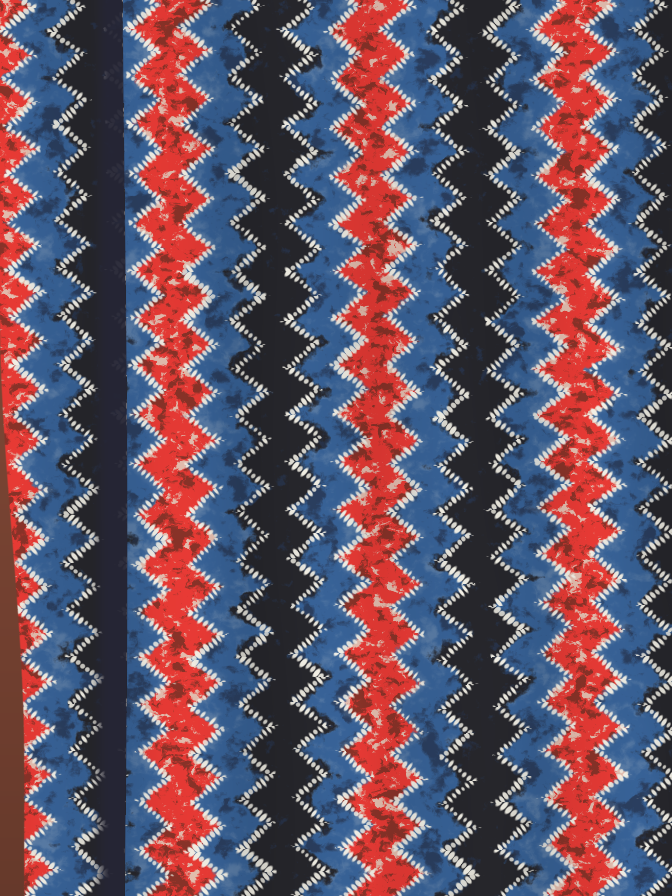
This pattern is drawn by a WebGL 2 fragment shader. Its source:

```glsl
#version 300 es
precision highp float;
// Stitch-resist dyed cloth: leaning red, blue and black zigzag stripes, edged by
// pale rows of stitches. One folded coordinate repeats the stripes; gradient
// noise bleeds the dyes, and a narrow second panel lies under a fold at the left.

uniform vec2 u_resolution;
out vec4 fragColor;

const float STRIPE = 0.2253;  // width of one red-blue-black-blue repeat
const float ROWS = 18.6;      // zigzags over the height
const float AMP = 0.0160;     // zigzag reach to either side
const vec4 EDGES = vec4(0.0, 0.262, 0.505, 0.772);  // stitched edges in a repeat

const vec3 RED = vec3(0.88, 0.22, 0.20);
const vec3 RUST = vec3(0.50, 0.19, 0.15);
const vec3 CREAM = vec3(0.86, 0.76, 0.70);
const vec3 BLUE = vec3(0.21, 0.37, 0.57);
const vec3 PALE_BLUE = vec3(0.42, 0.53, 0.66);
const vec3 NAVY = vec3(0.15, 0.21, 0.32);
const vec3 INK = vec3(0.145, 0.145, 0.165);
const vec3 THREAD = vec3(0.92, 0.91, 0.87);
const vec3 WALL = vec3(0.50, 0.28, 0.21);

vec2 hash2(vec2 p) {
  vec3 q = fract(p.xyx * vec3(0.1031, 0.1030, 0.0973));
  q += dot(q, q.yzx + 33.33);
  return fract((q.xx + q.yz) * q.zy);
}

float corner(vec2 cell, vec2 offset) {
  return dot(hash2(cell) * 2.0 - 1.0, offset);
}

float gradientNoise(vec2 p) {
  vec2 i = floor(p), f = fract(p), u = f * f * f * (f * (f * 6.0 - 15.0) + 10.0);
  vec2 e = vec2(1.0, 0.0);
  return mix(mix(corner(i, f), corner(i + e, f - e), u.x),
             mix(corner(i + e.yx, f - e.yx), corner(i + 1.0, f - 1.0), u.x), u.y);
}

float fbm(vec2 p) {
  float sum = 0.0, gain = 1.5;
  for (int i = 0; i < 4; i++) {
    sum += gain * gradientNoise(p);
    p = mat2(1.6, 1.2, -1.2, 1.6) * p + 17.3;
    gain *= 0.58;
  }
  return sum;
}

// Signed offset from a point of the repeat, wrapped to -0.5..0.5
float wrapped(float x, float center) {
  return fract(x - center + 0.5) - 0.5;
}

// One row of stitches, each an ellipse across the slanting line
float stitches(float dx, float y, float row, float lineId, float px) {
  float slope = 4.0 * AMP * ROWS, c = inversesqrt(1.0 + slope * slope);
  float side = fract(row) < 0.5 ? -1.0 : 1.0;
  float along = (y / c + side * dx * slope * c) / 0.0061;
  vec2 rnd = hash2(vec2(floor(along), lineId * 7.0 + 3.0));
  float wear = 1.0 + 0.6 * gradientNoise(vec2(lineId * 3.7, y * 14.0));
  vec2 size = vec2(0.0038 * (0.6 + 0.8 * rnd.x), 0.0021 * (0.8 + 0.4 * rnd.y)) * wear;
  vec2 d = vec2(dx * c + (rnd.y - 0.5) * 0.0018, (fract(along) - 0.5) * 0.0061);
  float dist = (length(d / size) - 1.0) * size.y;
  return smoothstep(0.8 * px, -0.8 * px, dist) * (0.8 + 0.2 * rnd.x);
}

// Dyed stripes at x, in repeats, before stitching
vec3 dye(float x, vec2 p) {
  float coarse = fbm(p * 24.0), fine = fbm(p * 62.0 + 40.0);
  vec2 bend = 0.006 * vec2(fine, coarse);
  float crease = fbm((p + bend) * vec2(58.0, 66.0) + 9.0);
  float red = 0.131 - abs(wrapped(x, 0.131));
  float ink = 0.1335 - abs(wrapped(x, 0.6385));

  vec3 color = mix(BLUE, PALE_BLUE, 0.6 * smoothstep(0.15, 1.0, coarse + 0.4 * crease));
  color = mix(color, NAVY, 0.85 * smoothstep(0.1, 0.7, -coarse - 0.5 * crease));
  color = mix(color, PALE_BLUE, 0.35 * smoothstep(-0.06, 0.0, red + 0.03 * fine));
  float inkMask = smoothstep(-0.055, 0.0, ink + 0.07 * coarse + 0.05 * fine);
  vec3 inkColor = mix(INK, NAVY, 0.7 * smoothstep(0.45, 1.1, fine + 0.5 * coarse));
  color = mix(color, inkColor, inkMask);

  // Red dye, darkened by creases and left bare in crumpled patches
  float dark = -crease - 0.5 * coarse;
  vec3 redColor = mix(RED, RUST, 0.95 * smoothstep(0.12, 0.55, dark));
  float bare = crease + 0.45 * fine + 0.3 * smoothstep(0.06, 0.0, red);
  redColor = mix(redColor, CREAM, 0.92 * smoothstep(0.33, 0.72, bare));
  return mix(color, redColor, smoothstep(-0.016, 0.016, red - 0.008 + 0.028 * fine));
}

void main() {
  vec2 p = gl_FragCoord.xy / u_resolution.y;
  float px = 1.0 / u_resolution.y, drop = 1.0 - p.y;
  float fold = 0.139 + 0.003 * sin(p.y * 4.0);
  float under = smoothstep(px, -px, p.x - fold);

  // Lean, wobble and zigzag bend the upright stripes
  bool left = p.x < fold;
  float start = left ? -0.040 + 0.028 * drop : 0.159 + 0.015 * drop;
  float wobble = 0.0045 * gradientNoise(p * vec2(6.0, 9.0) + 5.0);
  float row = p.y * ROWS - 0.48 + 0.25 * gradientNoise(p * vec2(7.0, 4.0));
  float zigzag = AMP * (abs(fract(row) - 0.5) * 4.0 - 1.0);
  float x = (p.x - start - wobble - zigzag) / STRIPE;
  vec3 color = dye(x, p);

  // Stitch rows along all four edges of the repeat
  for (int k = 0; k < 4; k++) {
    float dx = wrapped(x, EDGES[k]) * STRIPE;
    float lineId = floor(x - EDGES[k] + 0.5) * 4.0 + float(k) + (left ? 40.0 : 0.0);
    color = mix(color, THREAD, stitches(dx, p.y, row, lineId, px));
  }

  // Soft drape, shadow beneath the fold, and the wall beside the cloth
  color *= 0.99 + 0.03 * sin(p.x * 38.0 + p.y * 2.0) + 0.06 * gradientNoise(p * vec2(16.0, 2.0));
  color = mix(color, INK + vec3(0.0, 0.0, 0.04), 0.95 * under * smoothstep(0.100, 0.122, p.x));
  float hem = 0.027 * smoothstep(0.35, 0.85, drop);
  color = mix(color, WALL * (0.8 + 0.3 * p.y), smoothstep(px, -px, p.x - hem) * step(0.35, drop));
  fragColor = vec4(clamp(color, 0.0, 1.0), 1.0);
}
```
